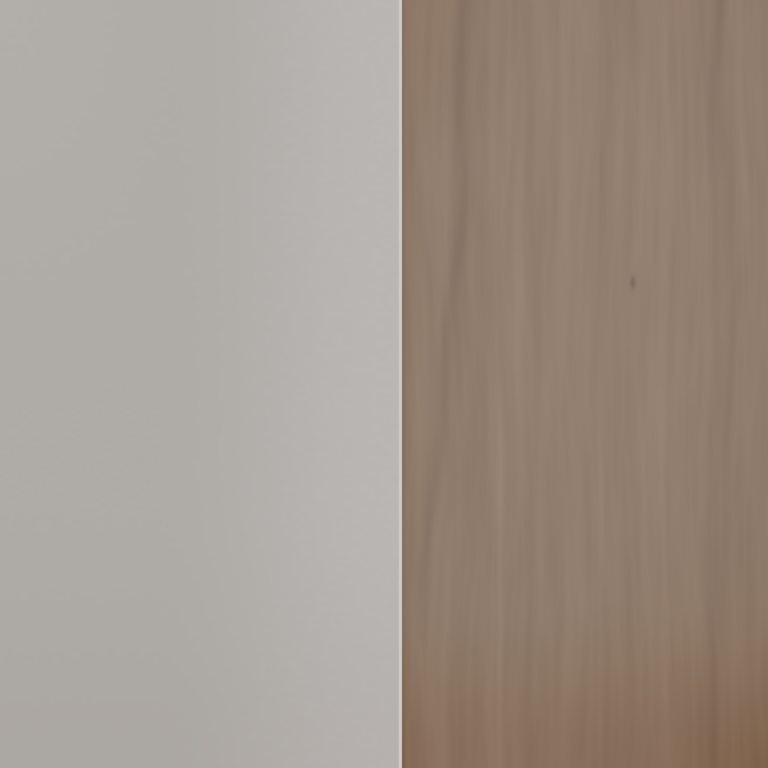
This texture is drawn by a three.js fragment shader. Its source:

```glsl
// Pale satin wall panel meeting a brown vertical-grain wood board at a bright thin edge.
#define SEAM_X 0.5235
#define LIP_WIDTH 0.0042
#define EDGE_SOFT 0.0011
#define GRAIN_AMOUNT 0.011
#define FIBRE_AMOUNT 0.020
#define STREAK_AMOUNT 0.050
#define MOTTLE_AMOUNT 0.004
#define WALL_COLOR vec3(0.684, 0.673, 0.655)
#define WALL_LIGHT vec3(0.725, 0.713, 0.703)
#define WOOD_COLOR vec3(0.570, 0.496, 0.436)
#define WOOD_WARM vec3(0.510, 0.395, 0.305)
#define LIP_COLOR vec3(0.800, 0.795, 0.785)

varying vec2 vUv;

vec2 hash2(vec2 p) {
  vec3 q = fract(p.xyx * vec3(0.1031, 0.1030, 0.0973));
  q += dot(q, q.yzx + 33.33);
  return fract((q.xx + q.yz) * q.zy);
}

// Distance to the nearest scattered cell point
float cellular(vec2 p) {
  vec2 cell = floor(p);
  float nearest = 2.0;
  for (int j = -1; j <= 1; j++) {
    for (int i = -1; i <= 1; i++) {
      vec2 c = cell + vec2(float(i), float(j));
      nearest = min(nearest, length(c + hash2(c) - p));
    }
  }
  return nearest;
}

// Layered sines, bent gently along the board
float grain(vec2 p) {
  float sum = 0.0, freq = 38.0, amp = 0.5;
  for (int i = 0; i < 5; i++) {
    float k = float(i);
    float bend = 0.7 * sin(p.y * (4.0 + 2.3 * k) + k * 1.9 + p.x * 17.0);
    sum += amp * sin(p.x * freq + bend + k * 2.4);
    freq *= 1.73;
    amp *= 0.72;
  }
  return sum;
}

float bell(float d, float width) {
  return exp(-d * d / (width * width));
}

vec3 wall(vec2 p) {
  vec3 col = mix(WALL_COLOR, WALL_LIGHT, smoothstep(0.20, 0.52, p.x));
  // Soft light from the upper left, a warmer shade at the foot
  col += 0.012 * smoothstep(0.45, 1.0, p.y) * (1.0 - smoothstep(0.0, 0.35, p.x));
  col -= vec3(0.012, 0.019, 0.021) * (1.0 - smoothstep(0.0, 0.35, p.y));
  float mottle = cellular(p * vec2(70.0, 110.0)) - 0.5;
  return col + MOTTLE_AMOUNT * mottle * (0.5 + smoothstep(0.3, 0.38, p.x));
}

vec3 wood(vec2 p) {
  // Warm shading at the foot, the lower right corner and along the seam
  float foot = 1.0 - smoothstep(0.0, 0.22, p.y);
  float corner = exp(-6.0 * length((p - vec2(1.0, 0.0)) * vec2(1.0, 0.9)));
  float side = exp(-(p.x - SEAM_X) / 0.035);
  float warm = 0.42 * foot + 0.6 * corner + side * (0.28 + 0.15 * foot);
  vec3 col = mix(WOOD_COLOR, WOOD_WARM, clamp(warm, 0.0, 1.0));
  col += 0.010 * bell(p.x - 0.77, 0.11) * smoothstep(0.1, 0.5, p.y);
  col -= vec3(0.004, 0.010, 0.012) * smoothstep(0.8, 1.0, p.y);

  // Fine grain and long fibres
  vec2 q = p + vec2(0.004 * sin(p.y * 9.0 + p.x * 12.0), 0.0);
  float fibres = cellular(q * vec2(60.0, 4.0)) + 0.6 * cellular(q * vec2(120.0, 9.0) + 7.0) - 0.75;
  col += GRAIN_AMOUNT * grain(q) + FIBRE_AMOUNT * fibres;

  // Leaning vein at the left, twin straight veins at the right
  float leftVein = 0.552 + 0.052 * smoothstep(0.15, 0.85, p.y) + 0.004 * sin(p.y * 19.0);
  float rightVein = 0.927 + 0.010 * p.y + 0.003 * sin(p.y * 13.0);
  float fade = 0.65 + 0.35 * sin(p.y * 7.0 + 0.4);
  float veins = 0.55 * bell(p.x - leftVein, 0.009) * smoothstep(0.05, 0.35, p.y);
  veins += 0.65 * bell(p.x - rightVein, 0.008) * fade;
  veins += 0.35 * bell(p.x - rightVein - 0.019, 0.005) * (1.3 - fade);
  veins += 0.25 * bell(p.x - 0.690 - 0.008 * sin(p.y * 4.0), 0.012);
  col -= STREAK_AMOUNT * veins * vec3(1.0, 0.95, 0.80);

  // Pale lines in the lower half
  float pale = bell(p.x - 0.651, 0.004) + bell(p.x - 0.782, 0.005);
  col += 0.018 * pale * (1.0 - smoothstep(0.35, 0.65, p.y));

  // Small knot
  vec2 k = (p - vec2(0.824, 0.632)) / vec2(0.0035, 0.009);
  return col - vec3(0.085, 0.085, 0.075) * exp(-dot(k, k));
}

void main() {
  vec2 p = vUv;
  float onWood = smoothstep(SEAM_X - EDGE_SOFT, SEAM_X + EDGE_SOFT, p.x);
  float lipStart = SEAM_X - LIP_WIDTH;
  float lip = smoothstep(lipStart - EDGE_SOFT, lipStart + EDGE_SOFT, p.x);
  vec3 col = mix(wall(p), LIP_COLOR, lip);
  col = mix(col, wood(p), onWood);
  // Thin contact shadow just inside the board
  col -= 0.06 * onWood * exp(-max(p.x - SEAM_X, 0.0) / 0.003);
  gl_FragColor = vec4(col, 1.0);
}
```
